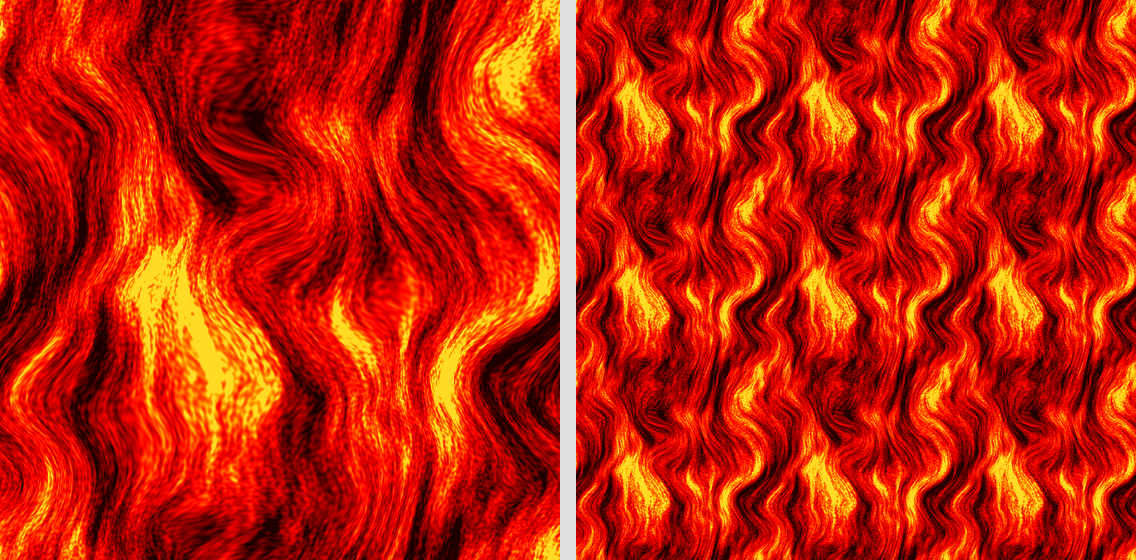
Left, the tile; right, the same tile 3 across and 3 down.
Reproduce this texture procedurally as a three.js fragment shader.

```glsl
// Tiling sheet of molten fire: meandering vertical streaks from dark red to yellow
varying vec2 vUv;

// Unit gradient at a lattice cell
vec2 gradientAt(vec2 cell, vec2 period, float seed) {
  vec2 wrapped = floor(mod(cell + 0.5, period));
  vec3 h = fract(vec3(wrapped.xyx + seed * 7.31) * vec3(0.1031, 0.1030, 0.0973));
  h += dot(h, h.yzx + 33.33);
  float angle = 6.28318 * fract((h.x + h.y) * h.z);
  return vec2(cos(angle), sin(angle));
}

// Gradient noise that wraps after a whole number of cells
float wrapNoise(vec2 uv, vec2 period, float seed) {
  vec2 p = uv * period + seed * vec2(0.37, 0.61);
  vec2 cell = floor(p);
  vec2 f = p - cell;
  vec2 w = f * f * f * (f * (f * 6.0 - 15.0) + 10.0);
  vec2 e = vec2(1.0, 0.0);
  float a = dot(gradientAt(cell, period, seed), f);
  float b = dot(gradientAt(cell + e.xy, period, seed), f - e.xy);
  float c = dot(gradientAt(cell + e.yx, period, seed), f - e.yx);
  float d = dot(gradientAt(cell + e.xx, period, seed), f - e.xx);
  return mix(mix(a, b, w.x), mix(c, d, w.x), w.y);
}

// Bend the sheet sideways into meanders, with a few tight eddies
vec2 meander(vec2 uv) {
  vec2 bent = uv;
  bent.x += 0.28 * wrapNoise(uv, vec2(2.0, 3.0), 3.0);
  bent.x += 0.07 * wrapNoise(uv, vec2(5.0, 6.0), 8.0);
  bent.y += 0.12 * wrapNoise(uv, vec2(3.0, 3.0), 5.0);
  bent.x += 0.008 * wrapNoise(bent, vec2(16.0, 14.0), 21.0);
  return bent;
}

// Layers of ever finer vertical streaks, close to unit deviation
float streakHeat(vec2 uv) {
  vec2 period = vec2(5.0, 2.0);
  float weight = 0.6;
  float heat = 0.0;
  for (int i = 0; i < 6; i++) {
    heat += weight * wrapNoise(uv, period, 11.0 + 4.0 * float(i));
    period = floor(period * vec2(2.0, 1.75));
    weight *= 0.8;
  }
  heat += 0.27 * wrapNoise(uv, vec2(180.0, 110.0), 40.0);
  return heat * 4.6;
}

// Dark red rises to full red, then green lifts it to orange and yellow
vec3 fireColor(float heat) {
  float glow = max(heat - 0.3, 0.0);
  float red = clamp(0.85 + 0.37 * heat, 0.12, 1.0);
  float green = min(0.2 * glow + 0.19 * glow * glow, 0.86);
  float blue = 0.6 * max(green - 0.62, 0.0);
  return vec3(red, green, blue);
}

void main() {
  float heat = streakHeat(meander(vUv));
  gl_FragColor = vec4(fireColor(heat), 1.0);
}
```
